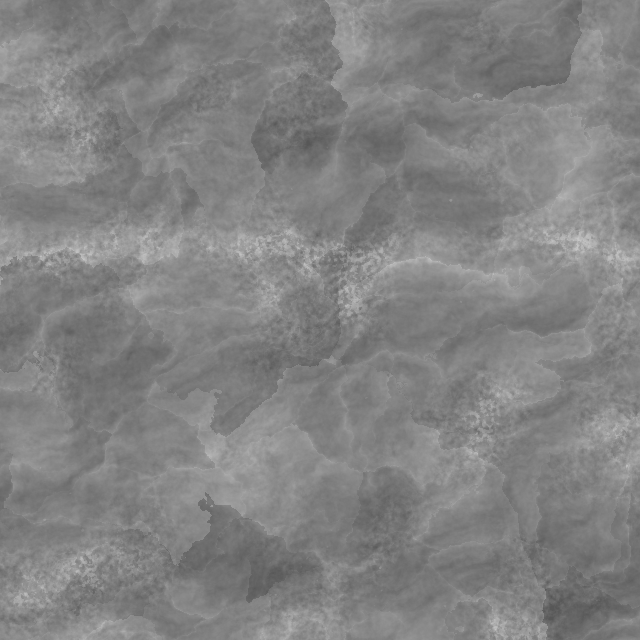
A Shadertoy shader for this texture:

```glsl
// Weathered grey rock face: soft chipped facets, pale ridges and a crusty mineral seam.

const float BASE_TONE = 0.484;
const float SEAM_HEIGHT = 0.605;
const float SEAM_WIDTH = 0.042;

vec2 hash2(vec2 p) {
    p = vec2(dot(p, vec2(127.1, 311.7)), dot(p, vec2(269.5, 183.3)));
    return fract(sin(p) * 43758.5);
}

float gradientNoise(vec2 p) {
    vec2 cell = floor(p), f = fract(p);
    vec2 blend = f * f * f * (f * (f * 6.0 - 15.0) + 10.0);
    vec2 e = vec2(0.0, 1.0);
    float a = dot(hash2(cell) * 2.0 - 1.0, f);
    float b = dot(hash2(cell + e.yx) * 2.0 - 1.0, f - e.yx);
    float c = dot(hash2(cell + e.xy) * 2.0 - 1.0, f - e.xy);
    float d = dot(hash2(cell + e.yy) * 2.0 - 1.0, f - e.yy);
    return mix(mix(a, b, blend.x), mix(c, d, blend.x), blend.y);
}

float fbm(vec2 p, int octaves) {
    float sum = 0.0, amplitude = 1.0;
    for (int i = 0; i < octaves; i++) {
        sum += amplitude * gradientNoise(p);
        p = mat2(1.6, 1.2, -1.2, 1.6) * p + 7.3;
        amplitude *= 0.54;
    }
    return sum;
}

vec2 rotate(vec2 p, float angle) {
    float c = cos(angle), s = sin(angle);
    return vec2(c * p.x + s * p.y, c * p.y - s * p.x);
}

// Tilted Voronoi facets: x = distance to the border, y = shade of the sloping plane
vec2 facets(vec2 p) {
    vec2 cell = floor(p), f = fract(p);
    vec2 nearest = vec2(0.0), owner = vec2(0.0);
    float best = 9.0;
    for (int y = -1; y <= 1; y++)
    for (int x = -1; x <= 1; x++) {
        vec2 g = vec2(x, y);
        vec2 r = g + hash2(cell + g) - f;
        float d = dot(r, r);
        if (d < best) { best = d; nearest = r; owner = g; }
    }
    float border = 9.0;
    for (int y = -2; y <= 2; y++)
    for (int x = -2; x <= 2; x++) {
        vec2 g = owner + vec2(x, y);
        vec2 r = g + hash2(cell + g) - f;
        vec2 apart = r - nearest;
        if (dot(apart, apart) > 0.0001)
            border = min(border, dot(0.5 * (nearest + r), normalize(apart)));
    }
    vec2 random = hash2(cell + owner + 31.0);
    float angle = 6.2832 * random.x;
    float slope = dot(nearest, vec2(cos(angle), sin(angle)));
    return vec2(border, slope + 0.3 * (random.y - 0.5));
}

// Facet shading with a broad glow and a thin bright crest, faded by wear
float facetTone(vec2 p, float wear) {
    vec2 facet = facets(p);
    float glow = exp(-facet.x * 8.0);
    float crest = exp(-facet.x * 45.0);
    return 0.072 * facet.y + wear * (0.055 * glow + 0.050 * crest);
}

// Directional relief from the height difference across a small step
float relief(vec2 p, vec2 stepToLight) {
    return fbm(p, 6) - fbm(p + stepToLight, 6);
}

// Thin broken lines along the zero contour of noise
float veins(vec2 p, float width) {
    return 1.0 - smoothstep(0.0, width, abs(fbm(p, 4)));
}

void mainImage(out vec4 fragColor, in vec2 fragCoord) {
    vec2 uv = fragCoord / iResolution.xy;
    vec2 warp = vec2(fbm(uv * 4.0, 7), fbm(uv * 4.0 + 17.0, 7));
    vec2 p = uv + 0.11 * warp;

    // Large chipped faces and smaller fractures
    float wear = smoothstep(-0.12, 0.42, fbm(uv * 5.0 + 41.0, 4));
    float tone = BASE_TONE + 0.100 * fbm(uv * vec2(3.0, 4.2) + 5.0, 6);
    tone += facetTone(p * vec2(3.6, 5.0) + 3.0, wear);
    tone += 0.6 * facetTone(rotate(p, 0.45) * vec2(7.0, 11.0) + 23.0, 1.0 - wear);

    // Slanting strata, strongest above the seam, with chiselled relief
    float upper = smoothstep(0.50, 0.72, uv.y);
    vec2 strataPoint = rotate(uv + 0.05 * warp, 0.3);
    tone += mix(0.035, 0.070, upper) * fbm(strataPoint * vec2(6.0, 19.0), 6);
    tone += 0.085 * relief(p * 10.0, vec2(0.10, -0.16));
    tone += 0.055 * relief(strataPoint * vec2(14.0, 30.0) + 71.0, vec2(0.12, -0.25));

    // Seam, rough ground and flaky mineral crust
    float seamOffset = (uv.y - SEAM_HEIGHT + 0.045 * warp.x) / SEAM_WIDTH;
    float seam = exp(-seamOffset * seamOffset);
    float patches = fbm(uv * vec2(5.5, 4.5) + 61.0, 6);
    float rough = smoothstep(-0.10, 0.40, patches + 0.45 * seam);
    float crust = smoothstep(0.32, 0.62, patches + 0.45 * seam);
    float flakes = smoothstep(-0.12, 0.22, fbm(uv * 120.0, 3) + 0.5 * fbm(uv * 28.0, 3));
    tone += 0.040 * seam + 0.015 * rough + crust * (0.010 + 0.105 * flakes);

    // Hairline veins and mineral grain
    tone += 0.035 * veins(p * 9.0 + 13.0, 0.03) * rough;
    tone += mix(0.030, 0.105, rough) * fbm(uv * 105.0 + 9.0, 3);
    float specks = smoothstep(0.40, 0.62, gradientNoise(uv * 120.0 + 51.0));
    tone += 0.09 * specks * wear;

    fragColor = vec4(vec3(clamp(tone, 0.34, 0.78)), 1.0);
}
```
